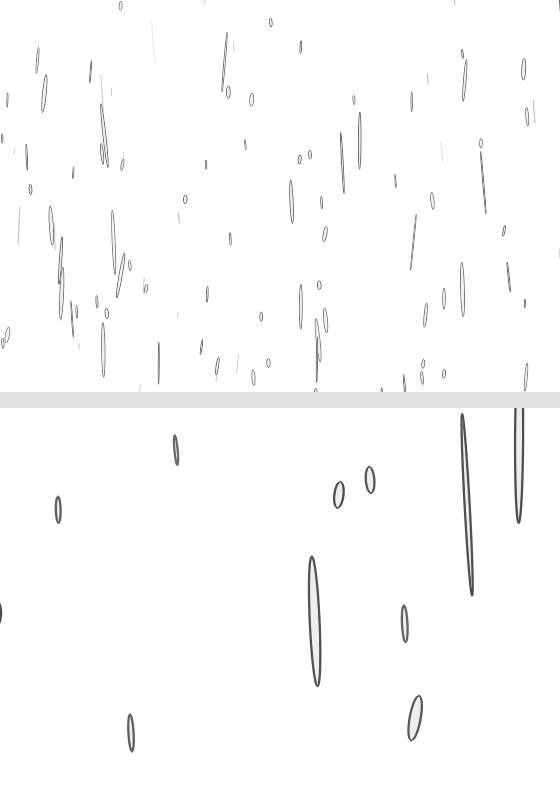
Top: the whole. Bottom: its middle third, enlarged.
This pattern is drawn by a Shadertoy shader. Its source:

```glsl
const int STREAK_COUNT = 104;
const vec3 PAPER = vec3(1.0);
const vec3 INK = vec3(0.30, 0.305, 0.305);

// Lengths in units of the canvas height, tilts in radians
const vec2 HALF_LENGTH = vec2(0.011, 0.082);
const vec2 HALF_WIDTH = vec2(0.0011, 0.0052);
const vec2 TILT = vec2(-0.11, 0.20);
const float LENGTH_SKEW = 2.3;
const float TILT_SKEW = 1.6;
const float LINE_HALF = 0.0010;
const float FILL_TONE = 0.10;
const float MARGIN = 0.04;

// Thin, pale strokes among the outlined ones
const float FAINT_SHARE = 0.17;
const float FAINT_HALF_WIDTH = 0.0003;
const vec2 FAINT_TONE = vec2(0.15, 0.45);
const vec2 STRONG_TONE = vec2(0.80, 1.0);

float hash(float index, float salt) {
    return fract(sin(dot(vec2(index, salt), vec2(12.9898, 78.233))) * 43758.5453);
}

// Signed distance to a slender upright lens, measured across its width
float slenderDistance(vec2 p, float halfLength, float halfWidth) {
    float along = min(abs(p.y) / halfLength, 1.0);
    float beyondTip = max(abs(p.y) - halfLength, 0.0);
    return length(vec2(p.x, beyondTip)) - halfWidth * sqrt(1.0 - along * along);
}

// Box-filtered coverage of the region where d < 0
float coverage(float d, float pixel) {
    return clamp(0.5 - d / pixel, 0.0, 1.0);
}

float streakInk(vec2 uv, float aspect, float id, float pixel) {
    // Place and turn the streak
    vec2 area = vec2(aspect, 1.0) + 2.0 * MARGIN;
    vec2 center = vec2(hash(id, 1.0), hash(id, 2.0)) * area - MARGIN;
    float tilt = mix(TILT.x, TILT.y, pow(hash(id, 3.0), TILT_SKEW));
    vec2 axis = vec2(sin(tilt), cos(tilt));
    vec2 p = uv - center;
    p = vec2(p.x * axis.y - p.y * axis.x, dot(p, axis));

    // Choose its size and tone
    bool faint = hash(id, 4.0) < FAINT_SHARE;
    float halfLength = mix(HALF_LENGTH.x, HALF_LENGTH.y, pow(hash(id, 5.0), LENGTH_SKEW));
    float halfWidth = mix(HALF_WIDTH.x, HALF_WIDTH.y, hash(id, 6.0));
    vec2 toneRange = faint ? FAINT_TONE : STRONG_TONE;
    if (faint) {
        halfLength *= 0.6;
        halfWidth = FAINT_HALF_WIDTH;
    }

    // Outline with a light inner shade
    float d = slenderDistance(p, halfLength, halfWidth);
    float outline = coverage(abs(d) - LINE_HALF, pixel) * min(2.0 * LINE_HALF / pixel + 0.2, 1.0);
    float ink = max(outline, FILL_TONE * coverage(d, pixel));
    return ink * mix(toneRange.x, toneRange.y, hash(id, 7.0));
}

void mainImage(out vec4 fragColor, in vec2 fragCoord) {
    vec2 uv = fragCoord / iResolution.y;
    float aspect = iResolution.x / iResolution.y;
    float pixel = 1.0 / iResolution.y;

    float ink = 0.0;
    for (int i = 0; i < STREAK_COUNT; i++) {
        ink = max(ink, streakInk(uv, aspect, float(i) + 1.0, pixel));
    }
    fragColor = vec4(mix(PAPER, INK, ink), 1.0);
}
```
